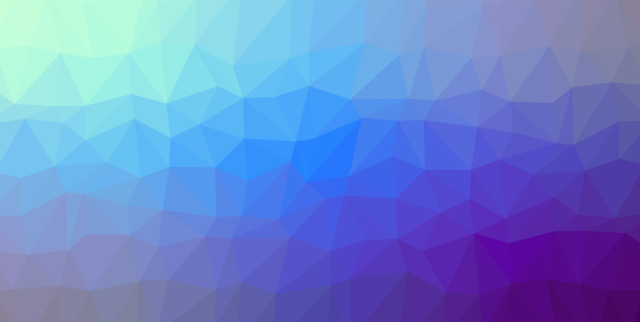
This background is drawn by a Shadertoy shader. Its source:

```glsl
// Low-poly mesh of flat triangles fading from mint through blue to deep purple.

const float ROWS = 8.58; // mesh cells per canvas height

// Perceptual cone space, so that mixed colours keep an even lightness
const mat3 RGB_TO_LMS = mat3(0.4122, 0.2119, 0.0883,
                             0.5363, 0.6807, 0.2817,
                             0.0514, 0.1074, 0.6300);

vec3 toLms(vec3 rgb) {
    return pow(RGB_TO_LMS * pow(rgb, vec3(2.2)), vec3(1.0 / 3.0));
}

vec3 toRgb(vec3 lms) {
    return pow(max(inverse(RGB_TO_LMS) * (lms * lms * lms), 0.0), vec3(1.0 / 2.2));
}

// Colour ramp shared by both axes
vec3 ramp(float t) {
    vec3 mint   = toLms(vec3(0.80, 1.00, 0.84));
    vec3 aqua   = toLms(vec3(0.65, 0.98, 0.88));
    vec3 blue   = toLms(vec3(0.10, 0.46, 1.00));
    vec3 violet = toLms(vec3(0.36, 0.00, 0.65));
    vec3 plum   = toLms(vec3(0.28, 0.00, 0.35));
    vec3 c = mix(mint, aqua, clamp(t / 0.2, 0.0, 1.0));
    c = mix(c, blue, clamp((t - 0.2) / 0.31, 0.0, 1.0));
    c = mix(c, violet, clamp((t - 0.51) / 0.27, 0.0, 1.0));
    return mix(c, plum, clamp((t - 0.78) / 0.22, 0.0, 1.0));
}

vec2 hash2(vec2 p) {
    return fract(sin(vec2(dot(p, vec2(127.1, 311.7)), dot(p, vec2(269.5, 183.3)))) * 43758.5);
}

// Jittered grid point; the outer rows are pushed past the border
vec2 meshPoint(vec2 id) {
    vec2 p = id + (hash2(id) - 0.5) * 0.74 - vec2(0.0, 0.2);
    p.y += 0.7 * sign(id.y) * step(3.5, abs(id.y));
    return p;
}

float cross2(vec2 a, vec2 b) {
    return a.x * b.y - a.y * b.x;
}

float area(vec2 a, vec2 b, vec2 c) {
    return cross2(b - a, c - a);
}

// Signed distance to the line from a to b, positive on its left
float edgeSide(vec2 p, vec2 a, vec2 b) {
    return cross2(normalize(b - a), p - a);
}

// Adds one flat triangle, weighted by its coverage of the pixel
void addTriangle(inout vec4 sum, vec2 p, vec2 a, vec2 b, vec2 c) {
    float inside = min(edgeSide(p, a, b), min(edgeSide(p, b, c), edgeSide(p, c, a)));
    float pixel = ROWS / iResolution.y;
    float coverage = smoothstep(-0.7 * pixel, 0.7 * pixel, inside);
    if (coverage <= 0.0) return;
    vec2 centre = (a + b + c) / 3.0 / ROWS;
    float across = centre.x * iResolution.y / iResolution.x + 0.5;
    float down = 0.5 - centre.y;
    sum += coverage * vec4(toRgb(0.5 * (ramp(across) + ramp(down))), 1.0);
}

void mainImage(out vec4 fragColor, in vec2 fragCoord) {
    vec2 p = (fragCoord - 0.5 * iResolution.xy) / iResolution.y * ROWS;
    vec2 cell = floor(p + vec2(0.0, 0.2));
    vec4 sum = vec4(0.0);

    // Split each nearby quad along the diagonal that avoids slivers
    for (int j = -1; j <= 1; j++) {
        for (int i = -1; i <= 1; i++) {
            vec2 id = cell + vec2(i, j);
            vec2 a = meshPoint(id);
            vec2 b = meshPoint(id + vec2(1.0, 0.0));
            vec2 c = meshPoint(id + vec2(1.0, 1.0));
            vec2 d = meshPoint(id + vec2(0.0, 1.0));
            if (min(area(a, b, c), area(a, c, d)) > min(area(a, b, d), area(b, c, d))) {
                addTriangle(sum, p, a, b, c);
                addTriangle(sum, p, a, c, d);
            } else {
                addTriangle(sum, p, a, b, d);
                addTriangle(sum, p, b, c, d);
            }
        }
    }
    fragColor = vec4(sum.rgb / max(sum.a, 0.001), 1.0);
}
```
